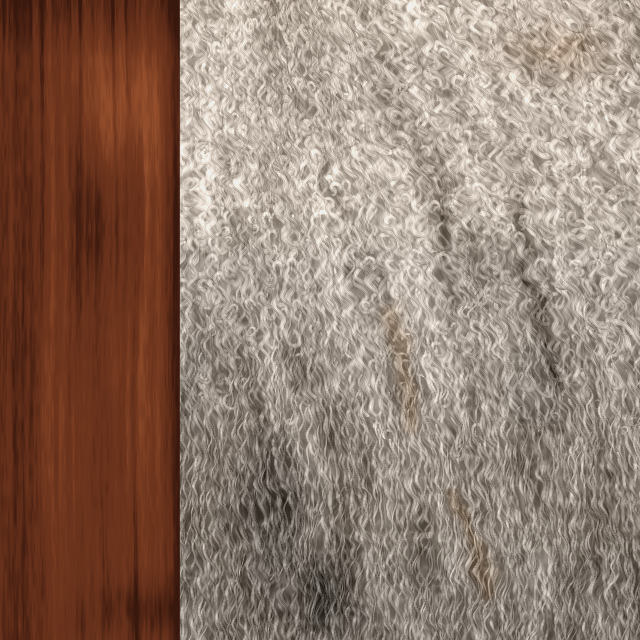
A WebGL 1 fragment shader for this texture:

```glsl
precision highp float;
// A polished strip of vertical wood grain beside a deep curly fleece.
// The grain is stretched noise; the fleece is layers of scattered wavy locks
// and curled arcs, shaded by height, clefts and fine fibre noise.

uniform vec2 u_resolution;

const float SEAM = 0.281;

float hash(vec2 p) {
  return fract(sin(dot(p, vec2(127.1, 311.7))) * 43758.5453);
}

float noise(vec2 p) {
  vec2 i = floor(p), f = fract(p);
  f = f * f * (3.0 - 2.0 * f);
  return mix(mix(hash(i), hash(i + vec2(1.0, 0.0)), f.x),
             mix(hash(i + vec2(0.0, 1.0)), hash(i + vec2(1.0, 1.0)), f.x), f.y);
}

float fbm(vec2 p) {
  float sum = 0.0, amp = 0.53;
  for (int i = 0; i < 4; i++) {
    sum += amp * noise(p);
    p = p * 2.03 + 17.3;
    amp *= 0.5;
  }
  return sum;
}

// Soft elliptical spot, 1 at its centre
float spot(vec2 p, vec2 centre, vec2 size) {
  vec2 d = (p - centre) / size;
  return exp(-dot(d, d));
}

// Soft line from a to b, 1 on the line
float cleft(vec2 p, vec2 a, vec2 b, float width) {
  vec2 ab = b - a;
  float t = clamp(dot(p - a, ab) / dot(ab, ab), 0.0, 1.0);
  float d = length(p - a - ab * t) / width;
  return exp(-d * d);
}

vec3 wood(vec2 p) {
  float sway = 0.012 * (noise(vec2(p.x * 5.0, p.y * 3.0)) - 0.5);
  float x = p.x + sway;
  float broad = fbm(vec2(x * 26.0, p.y * 1.3));
  float grain = fbm(vec2(x * 150.0, p.y * 3.0));
  float pores = noise(vec2(x * 420.0, p.y * 42.0));
  float tone = 0.43 + 0.45 * (broad - 0.5) + 0.5 * (grain - 0.5) + 0.2 * (pores - 0.5);
  tone += 0.42 * spot(p, vec2(0.19, 0.83), vec2(0.09, 0.12));
  tone += 0.25 * spot(p, vec2(0.22, 0.34), vec2(0.04, 0.3));
  tone += 0.22 * spot(p, vec2(0.09, 0.3), vec2(0.03, 0.35));
  tone -= 0.28 * spot(p, vec2(0.165, 0.66), vec2(0.035, 0.13));
  tone -= 0.28 * spot(p, vec2(0.035, 0.5), vec2(0.02, 0.5));
  tone -= 0.3 * spot(p, vec2(0.23, 0.05), vec2(0.08, 0.04));
  tone -= 0.25 * smoothstep(0.9, 1.0, p.y) + 0.4 * smoothstep(0.25, SEAM, p.x);
  tone -= 0.25 * smoothstep(0.72, 0.9, noise(vec2(x * 95.0, p.y * 1.5)));
  vec3 c = mix(vec3(0.22, 0.09, 0.05), vec3(0.42, 0.20, 0.11), smoothstep(-0.1, 0.5, tone));
  return mix(c, vec3(0.60, 0.32, 0.18), smoothstep(0.45, 1.1, tone));
}

// One lock: x is its coverage, y its shading
vec2 lock(vec2 q, float curl, float r1, float r2, float edge) {
  float width = mix(0.0022, 0.0042, curl) * (0.6 + 0.8 * r2);
  float d, mask, light;
  if (r1 < curl * 0.55) {
    float turn = r2 * 6.283;
    float angle = cos(atan(q.y, q.x) - turn);
    d = abs(length(q) - mix(0.006, 0.013, r2));
    mask = smoothstep(-0.75, -0.3, angle);
    light = 0.07 * angle + 0.05 * q.y / 0.013;
  } else {
    float k = mix(150.0, 190.0, r2);
    float amp = mix(0.0025, 0.0065, curl) * (0.4 + r1);
    float phase = q.y * k + r2 * 40.0;
    float slope = amp * k * cos(phase);
    d = abs(q.x - amp * sin(phase)) / sqrt(1.0 + slope * slope);
    mask = 1.0 - smoothstep(0.018, 0.046, abs(q.y));
    light = 0.07 * cos(phase + 0.8);
  }
  float body = d / width;
  float fibres = 0.03 * cos(body * 9.0);
  mask *= 1.0 - smoothstep(width - edge, width + edge, d);
  return vec2(mask, light + fibres + 0.07 - 0.16 * body * body);
}

// Stacked layers of locks; returns a signed change of tone
float locks(vec2 p, float curl, float edge) {
  vec2 cells = vec2(34.0, 18.0);
  float tone = -0.13;
  for (int layer = 0; layer < 6; layer++) {
    float l = float(layer);
    vec2 g = p * cells + vec2(l * 7.37, l * 3.61);
    for (int j = -1; j <= 1; j++) {
      for (int i = -1; i <= 1; i++) {
        vec2 id = floor(g) + vec2(float(i), float(j));
        float r1 = hash(id + l * 19.1), r2 = hash(id + l * 31.7 + 5.3);
        vec2 q = (g - id - vec2(r2, r1) * 0.6 - 0.2) / cells;
        q.x += q.y * (r2 - 0.5) * 0.5;
        vec2 s = lock(q, curl, hash(id + 8.4 + l), r2, edge);
        tone = mix(tone, s.y + 0.14 * (r1 - 0.5), s.x * 0.85);
      }
    }
  }
  return tone;
}

vec3 fleece(vec2 p, float edge) {
  float lean = mix(0.10, 0.24, smoothstep(0.3, 0.6, p.x));
  vec2 flow = vec2(p.x + lean * p.y * p.y, p.y);
  vec2 warp = vec2(noise(p * 28.0), noise(p * 28.0 + 40.0)) - 0.5;
  float curl = smoothstep(0.25, 0.75, p.y + 0.15 * warp.x);
  float tone = mix(0.53, 0.70, smoothstep(0.1, 0.72, p.y));
  tone += 0.28 * (fbm(flow * vec2(24.0, 7.0)) - 0.5);
  tone += locks(flow + warp * 0.008, curl, edge) * 1.15;
  // Fine stray fibres
  vec2 f = flow + warp * 0.025;
  float fuzz = 1.0 - abs(2.0 * noise(f * vec2(170.0, 55.0)) - 1.0);
  tone += 0.13 * (fuzz * fuzz - 0.4) + 0.12 * (noise(f * vec2(330.0, 150.0)) - 0.5);
  // Shadowed partings and dark hollows
  vec2 c = p + warp * 0.025;
  float gap = cleft(c, vec2(0.50, 0.76), vec2(0.56, 0.56), 0.008);
  gap += cleft(c, vec2(0.69, 0.72), vec2(0.70, 0.50), 0.009);
  gap += cleft(c, vec2(0.80, 0.69), vec2(0.87, 0.40), 0.010);
  gap += 0.8 * cleft(c, vec2(0.44, 0.46), vec2(0.48, 0.40), 0.012);
  float hollow = spot(c, vec2(0.51, 0.06), vec2(0.045, 0.06));
  hollow += 0.8 * spot(c, vec2(0.43, 0.19), vec2(0.05, 0.12));
  hollow += 0.4 * spot(c, vec2(0.84, 0.42), vec2(0.06, 0.10));
  hollow += 0.4 * spot(c, vec2(0.30, 0.42), vec2(0.03, 0.10));
  tone -= 0.16 * gap + 0.24 * hollow;
  // Warm hide showing through, and a tawny patch near the top
  float hide = cleft(c, vec2(0.61, 0.52), vec2(0.645, 0.34), 0.012);
  hide += cleft(c, vec2(0.71, 0.23), vec2(0.76, 0.08), 0.014);
  float tawny = spot(c, vec2(0.87, 0.92), vec2(0.07, 0.035));
  tone -= 0.07 * hide + 0.12 * tawny;
  float warmth = mix(0.035, 0.05, p.y) + 0.03 * min(hide + tawny, 1.0);
  warmth *= 1.0 - 0.4 * min(hollow, 1.0);
  return clamp(vec3(tone) + warmth * vec3(1.0, 0.0, -1.0), 0.08, 0.94);
}

void main() {
  vec2 p = gl_FragCoord.xy / u_resolution;
  float edge = 0.75 / u_resolution.y;
  float side = smoothstep(SEAM - edge, SEAM + edge, p.x);
  gl_FragColor = vec4(mix(wood(p), fleece(p, edge), side), 1.0);
}
```
